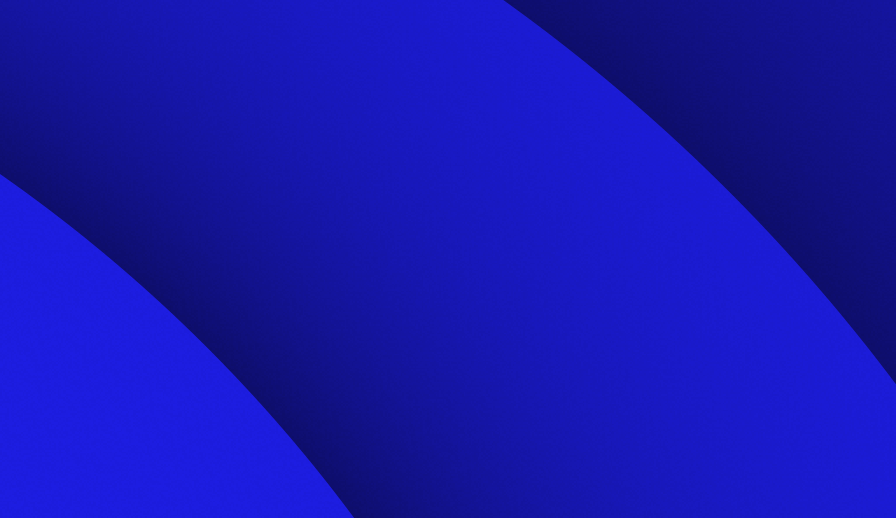
This background is drawn by a WebGL 2 fragment shader. Its source:

```glsl
#version 300 es
precision highp float;
// Overlapping blue discs, each casting a soft shadow on the one behind, with fine grain.
uniform vec2 u_resolution;
out vec4 fragColor;

float hash(vec2 p) {
  return fract(sin(dot(p, vec2(127.1, 311.7))) * 43758.5453);
}

float disc(vec2 p, vec2 center, float radius) {
  return length(p - center) - radius;
}

// Brightness rising from the dark contact shadow with distance from an edge
float shadowed(float dist, float rise) {
  return 0.42 + rise * (1.0 - exp(-2.0 * max(dist, 0.0)));
}

// Antialiased coverage of a shape
float cover(float dist) {
  float halfPixel = 0.6 / u_resolution.y;
  return smoothstep(halfPixel, -halfPixel, dist);
}

void main() {
  vec2 p = gl_FragCoord.xy / u_resolution.y;
  float frontDist = disc(p, vec2(-1.695, -1.765), 2.962);
  float middleDist = disc(p, vec2(-1.050, -1.824), 3.473);

  // Back sheet, middle band, then the bright front disc
  float light = shadowed(middleDist, 0.32);
  light = mix(light, shadowed(frontDist, 0.49), cover(middleDist));
  light = mix(light, 0.875, cover(frontDist));

  // Fine grain on a grid tied to the canvas height
  light += (hash(floor(p * 296.0)) - 0.5) * 0.03;

  fragColor = vec4(light * vec3(0.128, 0.128, 1.0), 1.0);
}
```
